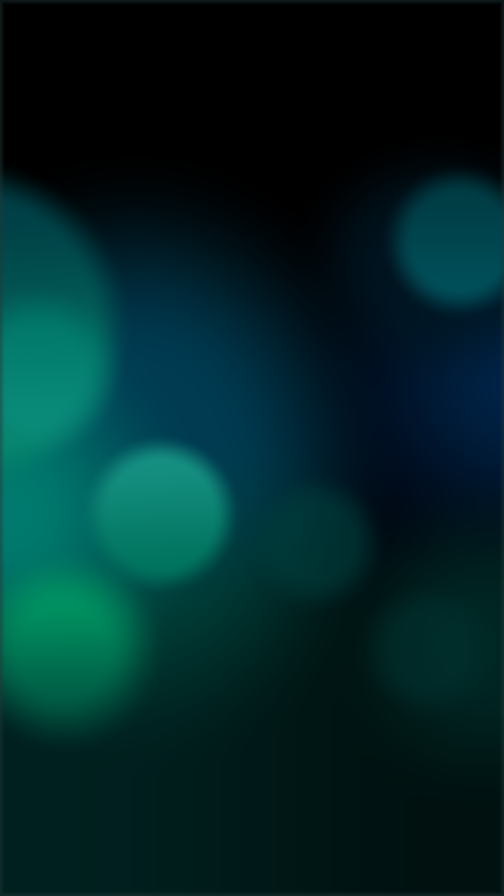
A WebGL 2 fragment shader for this background:

```glsl
#version 300 es
precision highp float;

uniform vec2 u_resolution;
out vec4 fragColor;

// Lengths are in canvas widths. Discs: centre x, centre y, radius.
const vec3 BIG_DISC   = vec3(-0.070, 1.134, 0.292);
const vec3 INNER_DISC = vec3( 0.075, 1.037, 0.130);
const vec3 MINT_DISC  = vec3( 0.319, 0.757, 0.132);
const vec3 GREEN_DISC = vec3( 0.125, 0.486, 0.145);
const vec3 DIM_DISC   = vec3( 0.627, 0.701, 0.106);
const vec3 UPPER_DISC = vec3( 0.912, 1.299, 0.125);
const vec3 LOWER_DISC = vec3( 0.850, 0.488, 0.104);

// Glows: centre x, centre y, radius x, radius y.
const vec4 CENTRE_GLOW = vec4(0.27, 0.86, 0.54, 0.63);
const vec4 LEFT_GLOW   = vec4(0.02, 0.76, 0.40, 0.44);
const vec4 BLUE_GLOW   = vec4(1.05, 1.02, 0.46, 0.40);
const vec4 UPPER_HALO  = vec4(0.87, 1.26, 0.30, 0.26);
const vec4 LOWER_HALO  = vec4(0.96, 0.50, 0.33, 0.36);

// Colours
const vec3 FLOOR_LEFT  = vec3(0.00, 0.125, 0.12);
const vec3 FLOOR_RIGHT = vec3(0.00, 0.065, 0.06);
const vec3 NAVY        = vec3(0.00, 0.030, 0.08);
const vec3 DEEP_GREEN  = vec3(0.00, 0.26, 0.23);
const vec3 DEEP_BLUE   = vec3(0.00, 0.23, 0.32);
const vec3 TEAL        = vec3(0.00, 0.48, 0.43);
const vec3 BLUE        = vec3(0.00, 0.14, 0.28);
const vec3 HALO_BLUE   = vec3(0.00, 0.09, 0.14);
const vec3 HALO_GREEN  = vec3(0.00, 0.15, 0.14);
const vec3 BIG_LOW     = vec3(0.02, 0.53, 0.43);
const vec3 BIG_HIGH    = vec3(0.00, 0.26, 0.29);
const vec3 INNER_LOW   = vec3(0.05, 0.57, 0.51);
const vec3 INNER_HIGH  = vec3(0.00, 0.52, 0.45);
const vec3 MINT_LOW    = vec3(0.00, 0.46, 0.37);
const vec3 MINT_HIGH   = vec3(0.09, 0.58, 0.52);
const vec3 GREEN_LOW   = vec3(0.00, 0.36, 0.27);
const vec3 GREEN_HIGH  = vec3(0.00, 0.60, 0.39);
const vec3 DIM_TEAL    = vec3(0.00, 0.25, 0.24);
const vec3 UPPER_LOW   = vec3(0.00, 0.33, 0.37);
const vec3 UPPER_HIGH  = vec3(0.00, 0.25, 0.28);
const vec3 LOWER_TEAL  = vec3(0.00, 0.19, 0.18);
const vec3 RIM_COLOR   = vec3(0.13, 0.22, 0.22);

const float RIM_WIDTH    = 0.011;
const float RIM_STRENGTH = 0.45;

// Elliptical falloff: 1 within the core, 0 at the outer radius.
float glow(vec2 p, vec4 g, float core) {
    return 1.0 - smoothstep(core, 1.0, length((p - g.xy) / g.zw));
}

// Blurred disc with a vertical gradient, laid over the colour below.
vec3 disc(vec3 below, vec2 p, vec3 c, float blur, vec3 low, vec3 high, float opacity) {
    float d = length(p - c.xy) - c.z;
    float cover = 1.0 - smoothstep(-blur, blur, d);
    float t = smoothstep(-1.0, 1.0, (p.y - c.y) / c.z);
    return mix(below, mix(low, high, t), cover * opacity);
}

void main() {
    vec2 p = gl_FragCoord.xy / u_resolution.x;
    float top = u_resolution.y / u_resolution.x;

    // Dark floor fading into black, with navy on the right
    vec3 color = mix(FLOOR_LEFT, FLOOR_RIGHT, smoothstep(0.1, 0.95, p.x));
    color *= 1.0 - smoothstep(0.45, 1.25, p.y);
    float navyBand = smoothstep(0.5, 0.85, p.y) * (1.0 - smoothstep(0.95, 1.45, p.y));
    color = mix(color, NAVY, navyBand * smoothstep(0.4, 0.8, p.x));

    // Broad glows
    vec3 centreColor = mix(DEEP_GREEN, DEEP_BLUE, smoothstep(0.5, 0.95, p.y));
    color = mix(color, centreColor, glow(p, CENTRE_GLOW, 0.3));
    color = mix(color, TEAL, glow(p, LEFT_GLOW, 0.05));
    color = mix(color, BLUE, glow(p, BLUE_GLOW, 0.0));
    color = mix(color, HALO_BLUE, 0.8 * glow(p, UPPER_HALO, 0.35));
    color = mix(color, HALO_GREEN, glow(p, LOWER_HALO, 0.1));

    // Out-of-focus discs
    color = disc(color, p, BIG_DISC, 0.045, BIG_LOW, BIG_HIGH, 0.92);
    color = disc(color, p, INNER_DISC, 0.050, INNER_LOW, INNER_HIGH, 0.65);
    color = disc(color, p, GREEN_DISC, 0.065, GREEN_LOW, GREEN_HIGH, 0.95);
    color = disc(color, p, MINT_DISC, 0.030, MINT_LOW, MINT_HIGH, 0.95);
    color = disc(color, p, DIM_DISC, 0.040, DIM_TEAL, DIM_TEAL, 0.6);
    color = disc(color, p, UPPER_DISC, 0.034, UPPER_LOW, UPPER_HIGH, 0.92);
    color = disc(color, p, LOWER_DISC, 0.040, LOWER_TEAL, LOWER_TEAL, 0.6);

    // Faint pale rim along the canvas border
    vec2 toEdge = min(p, vec2(1.0, top) - p);
    float rim = 1.0 - smoothstep(0.0, RIM_WIDTH, min(toEdge.x, toEdge.y));
    color = mix(color, RIM_COLOR, rim * RIM_STRENGTH);

    fragColor = vec4(color, 1.0);
}
```
